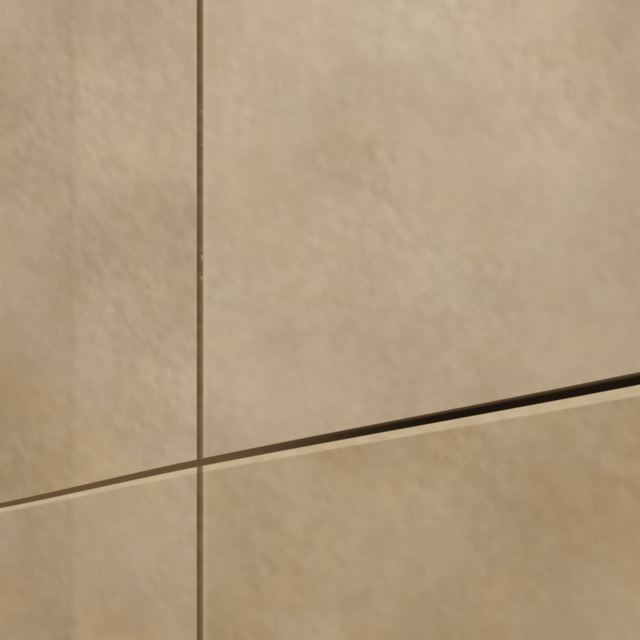
Give the GLSL for this texture, as a WebGL 2 fragment shader.

```glsl
#version 300 es
precision highp float;

uniform vec2 u_resolution;
out vec4 outColor;

#define JOINT_X 0.3125
#define JOINT_HALF 0.0048
#define SEAM_LEFT 0.210
#define SEAM_SLOPE 0.199
#define SEAM_HALF vec2(0.0038, 0.0095)
#define LIP_WIDTH vec2(0.0065, 0.0170)
#define FOLD_X 0.112
#define GRAIN_SCALE 75.0
#define GRAIN_AMOUNT 0.065
#define CLOUD_AMOUNT 0.11

const vec3 PALE_STONE = vec3(0.745, 0.665, 0.560);
const vec3 MID_STONE = vec3(0.710, 0.625, 0.520);
const vec3 TAN_STONE = vec3(0.665, 0.575, 0.450);
const vec3 JOINT_BROWN = vec3(0.440, 0.345, 0.250);
const vec3 SEAM_BROWN = vec3(0.400, 0.305, 0.205);
const vec3 SEAM_DARK = vec3(0.110, 0.080, 0.050);
const vec3 LIP_LIGHT = vec3(0.790, 0.710, 0.580);

float hash(vec2 p) {
  return fract(sin(dot(p, vec2(127.1, 311.7))) * 43758.5453);
}

float noise(vec2 p) {
  vec2 cell = floor(p), f = fract(p);
  f = f * f * (3.0 - 2.0 * f);
  float low = mix(hash(cell), hash(cell + vec2(1, 0)), f.x);
  float high = mix(hash(cell + vec2(0, 1)), hash(cell + vec2(1, 1)), f.x);
  return mix(low, high, f.y);
}

float fbm(vec2 p) {
  float sum = 0.0, gain = 0.5;
  for (int i = 0; i < 4; i++) {
    sum += gain * noise(p);
    p = mat2(1.6, 1.2, -1.2, 1.6) * p + 7.3;
    gain *= 0.5;
  }
  return sum / 0.9375;
}

// Antialiased coverage of a strip around d = 0
float strip(float d, float halfWidth, float soft) {
  return 1.0 - smoothstep(halfWidth - soft, halfWidth + soft, abs(d));
}

// Stone face: panel tone, soft clouds and slanted grain
vec3 stone(vec2 uv, float right, float upper) {
  vec3 upperLeft = mix(TAN_STONE, MID_STONE, smoothstep(0.15, 1.0, uv.y + 0.6 * uv.x));
  vec3 upperRight = mix(MID_STONE, PALE_STONE, smoothstep(0.25, 0.8, uv.y));
  upperRight = mix(upperRight, MID_STONE, 0.7 * smoothstep(0.85, 1.0, uv.x));
  vec3 lower = mix(mix(TAN_STONE, MID_STONE, 0.35), TAN_STONE, right);
  vec3 color = mix(lower, mix(upperLeft, upperRight, right), upper);

  vec2 panel = vec2(right * 17.0, upper * 29.0);
  float cloud = fbm(uv * vec2(6.0, 5.0) + panel) - 0.5;
  vec2 slanted = mat2(0.82, -0.57, 0.57, 0.82) * uv;
  slanted.x *= mix(1.35, 1.0, right);
  float grain = fbm(slanted * GRAIN_SCALE * vec2(1.0, 0.7) + panel) - 0.5;
  float patchy = 0.55 + 0.9 * noise(uv * 7.0 + panel + 3.0);
  color += CLOUD_AMOUNT * cloud * vec3(0.9, 1.0, 1.1);
  color += GRAIN_AMOUNT * grain * patchy * vec3(0.9, 1.0, 1.1);

  // Warm and cool stains
  float stain = fbm(uv * 13.0 + panel + 41.0) - 0.5;
  color += stain * vec3(0.025, 0.0, -0.035);

  // Faint vertical fold on the narrow panels
  float fold = smoothstep(FOLD_X - 0.006, FOLD_X + 0.006, uv.x);
  color += (1.0 - right) * mix(-0.008, 0.006, fold);
  color -= 0.014 * exp(-pow((uv.x - FOLD_X) / 0.008, 2.0));
  return color;
}

void main() {
  vec2 uv = gl_FragCoord.xy / u_resolution;
  float pixel = 1.0 / min(u_resolution.x, u_resolution.y);
  float soft = max(pixel, 0.0016);

  float bend = 0.005 * smoothstep(0.0, JOINT_X, uv.x) * smoothstep(1.0, JOINT_X, uv.x);
  float seam = (uv.y - SEAM_LEFT - SEAM_SLOPE * uv.x - bend) / length(vec2(1.0, SEAM_SLOPE));
  float joint = uv.x - JOINT_X;
  float right = smoothstep(-soft, soft, joint);
  float upper = smoothstep(-soft, soft, seam);
  vec3 color = stone(uv, right, upper);

  // Upright joint: dark core, pale worn edge and small chips
  float wear = noise(vec2(3.0, uv.y * 90.0));
  color = mix(color, LIP_LIGHT, 0.25 * strip(joint - 0.008, 0.003, 0.003));
  vec3 groove = mix(JOINT_BROWN * 0.88, JOINT_BROWN * 1.15, smoothstep(-0.004, 0.005, joint));
  color = mix(color, groove + 0.04 * (wear - 0.5), strip(joint, JOINT_HALF, soft));
  float chip = smoothstep(0.78, 0.95, noise(vec2(9.0, uv.y * 150.0))) * smoothstep(0.45, 0.6, uv.y);
  color = mix(color, LIP_LIGHT, 0.55 * chip * strip(joint - 0.003, 0.0015, soft));

  // Slanted seam widens and darkens toward the near side
  float gapHalf = mix(SEAM_HALF.x, SEAM_HALF.y, uv.x);
  float lipWidth = mix(LIP_WIDTH.x, LIP_WIDTH.y, uv.x);
  float lip = strip(seam + gapHalf + 0.5 * lipWidth, 0.5 * lipWidth, soft * 1.4);
  float lipWear = 0.9 - 0.3 * noise(uv * vec2(60.0, 120.0));
  color = mix(color, LIP_LIGHT, lip * lipWear * (1.0 - 0.8 * strip(joint, JOINT_HALF, soft)));

  float depth = smoothstep(0.3, 0.7, uv.x);
  float across = seam / gapHalf;
  vec3 gap = mix(SEAM_BROWN, SEAM_DARK, depth);
  gap = mix(gap, SEAM_BROWN, 0.75 * depth * smoothstep(0.1, 0.9, across));
  color = mix(color, gap, strip(seam, gapHalf, soft));

  outColor = vec4(clamp(color, 0.0, 1.0), 1.0);
}
```
